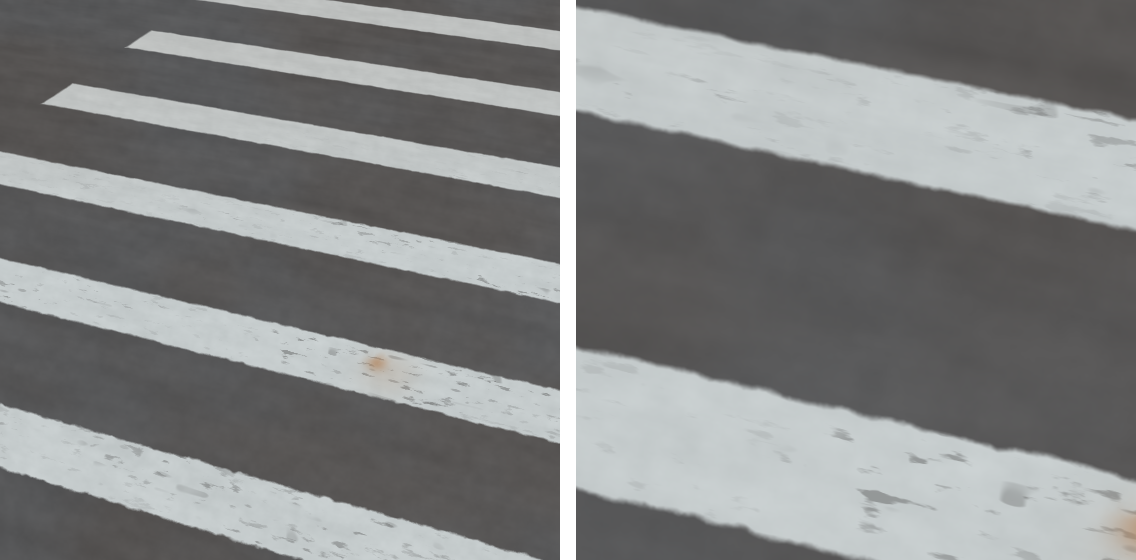
Left: the whole. Right: its middle third, enlarged.
Write a Shadertoy shader that draws this pattern.

```glsl
// Worn zebra crossing seen in perspective: pale painted bars on grey asphalt.
// A projective ratio gives an even bar index, fract repeats the bar, and
// stretched value noise adds ragged edges, flaked paint, grain and a rust stain.

const float BAR_HALF_WIDTH = 0.17;   // share of one repeat
const float EDGE_SOFTNESS = 0.0021;  // canvas units
const vec3 ASPHALT_WARM = vec3(0.335, 0.325, 0.320);
const vec3 ASPHALT_COOL = vec3(0.345, 0.347, 0.352);
const vec3 PAINT_FAR = vec3(0.745, 0.755, 0.750);
const vec3 PAINT_NEAR = vec3(0.772, 0.797, 0.800);
const vec3 FLAKE = vec3(0.50, 0.51, 0.51);
const vec3 RUST = vec3(0.70, 0.54, 0.40);

float hash(vec2 p) {
    vec3 q = fract(vec3(p.xyx) * 0.1031);
    q += dot(q, q.yzx + 33.33);
    return fract((q.x + q.y) * q.z);
}

float noise(vec2 p) {
    vec2 i = floor(p), f = fract(p);
    f = f * f * (3.0 - 2.0 * f);
    return mix(mix(hash(i), hash(i + vec2(1, 0)), f.x),
               mix(hash(i + vec2(0, 1)), hash(i + vec2(1, 1)), f.x), f.y);
}

float fbm(vec2 p) {
    float sum = 0.0, gain = 0.5;
    for (int i = 0; i < 4; i++) {
        sum += gain * noise(p);
        p = p * 2.03 + 17.7;
        gain *= 0.5;
    }
    return sum / 0.9375;
}

// Height of one repeat at p, growing toward the viewer
float repeatHeight(vec2 p) {
    return 0.127 + 0.1365 * p.y + 0.004 * p.x;
}

// Road position: x along the bars, y counts the repeats
vec2 roadCoords(vec2 p) {
    float h = repeatHeight(p);
    return vec2((p.x - 0.5 + 0.25 * p.y) / h, (p.y - 0.2708 - 0.2005 * p.x) / h);
}

// Signed distance to the nearest bar, positive inside
float barDistance(vec2 p, vec2 road) {
    float fromCentre = abs(fract(road.y + 0.5 - BAR_HALF_WIDTH) - 0.5);
    float side = (BAR_HALF_WIDTH - fromCentre) * repeatHeight(p) * 0.98;
    float end = (p.y + 0.67 * p.x - 0.2357) / 1.204;
    return min(side, end);
}

vec3 asphalt(vec2 p, vec2 road) {
    float patches = fbm(p * vec2(3.0, 5.0) + 4.0);
    float streaks = fbm(road * vec2(1.5, 8.0));
    vec3 colour = mix(ASPHALT_WARM, ASPHALT_COOL, smoothstep(0.3, 0.7, patches));
    colour += 0.05 * (streaks - 0.5) + 0.03 * (fbm(p * 55.0) - 0.5);
    return colour + 0.012 * (p.x - 0.4);
}

// Thin flakes lie along the bars and gather in worn patches
float flaking(vec2 p, vec2 road) {
    float worn = smoothstep(0.42, 0.68, fbm(road * vec2(1.1, 3.0) + 9.0));
    float flakes = smoothstep(0.64, 0.80, fbm(road * vec2(9.0, 38.0)));
    float chips = smoothstep(0.84, 0.94, noise(road * vec2(6.0, 24.0) + 31.0));
    float nearness = smoothstep(0.18, 0.55, p.y);
    return (flakes * (0.25 + 0.75 * worn) + 0.7 * chips * worn) * nearness;
}

vec3 paint(vec2 p, vec2 road) {
    vec3 colour = mix(PAINT_FAR, PAINT_NEAR, smoothstep(0.05, 0.5, p.y));
    colour += 0.05 * (fbm(road * vec2(3.0, 14.0)) - 0.5);
    colour += 0.035 * (fbm(p * 70.0) - 0.5);
    return mix(colour, FLAKE, 0.7 * flaking(p, road));
}

float softSpot(vec2 p, vec2 centre, vec2 radius) {
    vec2 q = (p - centre) / radius;
    return exp(-dot(q, q));
}

vec3 addRust(vec3 colour, vec2 p) {
    float halo = softSpot(p, vec2(0.695, 0.667), vec2(0.050, 0.038));
    float core = softSpot(p, vec2(0.673, 0.648), vec2(0.018, 0.014));
    core *= smoothstep(0.15, 0.65, fbm(p * 60.0));
    return mix(colour, RUST, 0.18 * halo + 0.65 * core);
}

void mainImage(out vec4 fragColor, in vec2 fragCoord) {
    vec2 p = fragCoord / iResolution.xy;
    p.y = 1.0 - p.y;  // measured downward from the far side
    vec2 road = roadCoords(p);

    // Ragged, softened paint edge
    float ragged = (fbm(p * 65.0) - 0.5) * 0.005 * (0.4 + p.y);
    float soft = max(EDGE_SOFTNESS, 0.75 / iResolution.y);
    float cover = smoothstep(-soft, soft, barDistance(p, road) + ragged);

    vec3 painted = addRust(paint(p, road), p);
    fragColor = vec4(mix(asphalt(p, road), painted, cover), 1.0);
}
```
